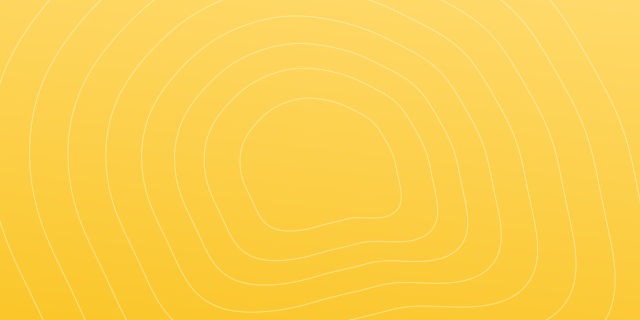
Give the GLSL for this background, as a WebGL 1 fragment shader.

```glsl
precision highp float;

uniform vec2 u_resolution;

// Lengths are in canvas heights, measured from the canvas middle.
const vec3 AMBER = vec3(0.980, 0.776, 0.160);
const vec3 HONEY = vec3(1.000, 0.855, 0.420);
const vec3 LINE_COLOR = vec3(1.0, 0.97, 0.85);
const float LINE_OPACITY = 0.50;
const float LINE_WIDTH = 0.0031;
const vec2 GRADIENT_WEIGHTS = vec2(0.18, 0.82);
const vec2 RING_CENTER = vec2(0.0, -0.0156);
const float RING_RADIUS = 0.2259;

// Scale of each ring relative to the innermost one
const vec4 INNER_RINGS = vec4(1.0, 1.448, 1.818, 2.229);
const vec4 OUTER_RINGS = vec4(2.677, 3.15, 3.63, 4.13);

// One angular wave: x is its value, y its slope
vec2 wave(float angle, float frequency, float cosine, float sine) {
  float c = cos(frequency * angle);
  float s = sin(frequency * angle);
  return vec2(cosine * c + sine * s, frequency * (sine * c - cosine * s));
}

// Radius of the innermost ring and its slope along the angle
vec2 ringOutline(float angle) {
  vec2 outline = vec2(1.0, 0.0);
  outline += wave(angle, 1.0, -0.0302, -0.0133);
  outline += wave(angle, 2.0, 0.1085, -0.0221);
  outline += wave(angle, 3.0, 0.0373, -0.0539);
  outline += wave(angle, 4.0, -0.0234, -0.0448);
  outline += wave(angle, 5.0, -0.0267, -0.0015);
  outline += wave(angle, 6.0, -0.0118, -0.0083);
  outline += wave(angle, 7.0, -0.0161, 0.0068);
  outline += wave(angle, 8.0, 0.0, 0.0099);
  outline += wave(angle, 9.0, 0.0025, 0.0048);
  outline += wave(angle, 10.0, 0.0032, 0.0046);
  outline += wave(angle, 11.0, 0.0043, 0.0009);
  return RING_RADIUS * outline;
}

// Approximate distance to the nearest ring
float ringDistance(vec2 p) {
  // The offset keeps the angle defined at the center
  vec2 outline = ringOutline(atan(p.y, p.x + 1e-5));
  float level = length(p) / outline.x;
  vec4 gaps = min(abs(level - INNER_RINGS), abs(level - OUTER_RINGS));
  float gap = min(min(gaps.x, gaps.y), min(gaps.z, gaps.w));
  float bend = outline.y / outline.x;
  return gap * outline.x / sqrt(1.0 + bend * bend);
}

// Share of a pixel covered by a line at the given distance
float lineCoverage(float distance, float pixel) {
  float halfWidth = 0.5 * LINE_WIDTH;
  float nearEdge = clamp((halfWidth - distance) / pixel + 0.5, 0.0, 1.0);
  float farEdge = clamp((-halfWidth - distance) / pixel + 0.5, 0.0, 1.0);
  return nearEdge - farEdge;
}

void main() {
  vec2 uv = gl_FragCoord.xy / u_resolution;
  vec2 p = (gl_FragCoord.xy - 0.5 * u_resolution) / u_resolution.y;

  // Tilted warm gradient
  vec3 color = mix(AMBER, HONEY, dot(uv, GRADIENT_WEIGHTS));

  // Nested contour lines
  float line = lineCoverage(ringDistance(p - RING_CENTER), 1.0 / u_resolution.y);
  color = mix(color, LINE_COLOR, LINE_OPACITY * line);

  gl_FragColor = vec4(color, 1.0);
}
```
